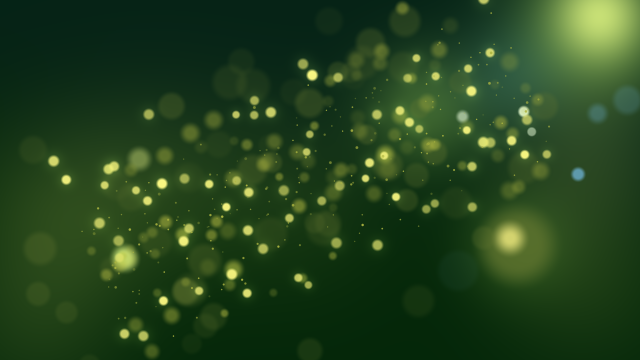
A WebGL 1 fragment shader for this background:

```glsl
precision highp float;
// A dark green bokeh field: a slanted band of golden lights over olive haze.
// Broad Gaussian glows build the backdrop; hashed loops scatter soft discs,
// bright lights and fine dust along the band. Lengths are in canvas heights.

uniform vec2 u_resolution;

const float DESIGN_ASPECT = 1.7778;
const vec2 BAND_CENTER = vec2(0.87, 0.51);
const vec2 BAND_AXIS = vec2(0.912, 0.410);
const float BAND_LENGTH = 0.66;
const float BAND_WIDTH = 0.30;
const float GOLDEN_RATIO = 0.618034;

const int HAZE_COUNT = 56;
const int BLUR_COUNT = 84;
const int LIGHT_COUNT = 70;
const int DUST_COUNT = 240;

const vec3 TEAL_DARK = vec3(0.020, 0.135, 0.085);
const vec3 GREEN_DARK = vec3(0.015, 0.150, 0.035);
const vec3 HAZE = vec3(0.24, 0.22, 0.11);
const vec3 OLIVE = vec3(0.40, 0.47, 0.19);
const vec3 GOLD = vec3(0.68, 0.71, 0.25);
const vec3 LEMON = vec3(0.99, 0.98, 0.52);
const vec3 LIME = vec3(0.82, 0.91, 0.48);
const vec3 BLUE = vec3(0.38, 0.62, 0.70);
const vec3 PALE = vec3(0.86, 0.94, 0.80);

float rand(float n) {
  return fract(sin(n * 12.9898) * 43758.5);
}

float glow(vec2 p, vec2 center, float radius) {
  vec2 d = (p - center) / radius;
  return exp(-dot(d, d));
}

// Disc whose edge fades over a share of its radius, at least one pixel wide.
float disc(vec2 p, vec2 center, float radius, float softness) {
  float fade = max(radius * softness, 0.7 / u_resolution.y);
  return 1.0 - smoothstep(radius - fade, radius + fade, length(p - center));
}

// Band coordinates: x runs along the axis, y across it.
vec2 toCanvas(vec2 band) {
  return BAND_CENTER + BAND_AXIS * band.x + vec2(-BAND_AXIS.y, BAND_AXIS.x) * band.y;
}

// Evenly spaced along the band, randomly placed and densest at its axis.
vec2 bandPoint(float seed, float spread) {
  float along = (2.0 * fract(seed * GOLDEN_RATIO) - 1.0) * BAND_LENGTH;
  float across = (rand(seed + 0.37) + rand(seed + 0.71) - 1.0) * BAND_WIDTH;
  return toCanvas(vec2(along, across * spread));
}

vec3 backdrop(vec2 p) {
  float lower = smoothstep(1.0, 0.35, p.y + 0.12 * p.x);
  vec3 color = mix(TEAL_DARK, GREEN_DARK, lower);
  color += HAZE * 0.52 * glow(p, vec2(0.17, 0.40), 0.27);
  color += HAZE * 0.34 * glow(p, vec2(0.45, 0.50), 0.27);
  color += HAZE * 0.30 * glow(p, vec2(0.10, 0.10), 0.24);
  color += HAZE * 0.28 * glow(p, vec2(0.82, 0.46), 0.27);
  color += HAZE * 0.50 * glow(p, vec2(1.62, 0.55), 0.24);
  color += HAZE * 0.32 * glow(p, vec2(1.62, 0.22), 0.24);
  color += OLIVE * 0.52 * glow(p, vec2(1.18, 0.70), 0.16);
  color += BLUE * 0.17 * glow(p, vec2(1.42, 0.79), 0.15);
  return color;
}

// Large single lights that frame the band.
vec3 addFeatureLights(vec3 color, vec2 p) {
  color += OLIVE * 0.72 * glow(p, vec2(1.65, 0.93), 0.22);
  color = mix(color, LIME, 0.92 * glow(p, vec2(1.665, 0.955), 0.115));
  color += OLIVE * 0.30 * glow(p, vec2(1.435, 0.320), 0.14);
  color = mix(color, OLIVE, 0.68 * disc(p, vec2(1.437, 0.318), 0.095, 0.40));
  color = mix(color, LEMON * 0.88, 0.92 * disc(p, vec2(1.417, 0.338), 0.033, 0.75));
  color = mix(color, LIME, 0.9 * disc(p, vec2(0.347, 0.282), 0.030, 0.6));
  color = mix(color, LIME * 0.8, 0.6 * disc(p, vec2(0.387, 0.558), 0.028, 0.5));
  color = mix(color, BLUE, 0.95 * disc(p, vec2(1.606, 0.516), 0.017, 0.4));
  color = mix(color, BLUE, 0.40 * disc(p, vec2(1.660, 0.685), 0.024, 0.5));
  color = mix(color, BLUE, 0.26 * disc(p, vec2(1.743, 0.722), 0.038, 0.3));
  color = mix(color, BLUE, 0.06 * disc(p, vec2(1.273, 0.248), 0.055, 0.2));
  color = mix(color, PALE, 0.95 * disc(p, vec2(1.455, 0.690), 0.014, 0.35));
  color = mix(color, PALE, 0.65 * disc(p, vec2(1.285, 0.676), 0.015, 0.5));
  return mix(color, PALE, 0.55 * disc(p, vec2(1.477, 0.634), 0.012, 0.25));
}

vec3 addScatter(vec3 color, vec2 p) {
  // Wide faint discs, reaching past the band
  for (int i = 0; i < HAZE_COUNT; i++) {
    float n = float(i) + 11.0;
    vec2 center = bandPoint(n, 1.9) + vec2(0.4 * rand(n + 0.91) - 0.3, 0.0);
    float radius = mix(0.026, 0.048, rand(n + 0.13));
    color = mix(color, OLIVE, mix(0.08, 0.34, rand(n + 0.53)) * disc(p, center, radius, 0.25));
  }
  // Medium blurred lights
  for (int i = 0; i < BLUR_COUNT; i++) {
    float n = float(i) + 101.0;
    float radius = mix(0.010, 0.023, rand(n + 0.13));
    float strength = mix(0.12, 0.58, rand(n + 0.53));
    color = mix(color, GOLD, strength * disc(p, bandPoint(n, 1.15), radius, 0.55));
  }
  // Bright cores with a golden rim
  for (int i = 0; i < LIGHT_COUNT; i++) {
    float n = float(i) + 211.0;
    vec2 center = bandPoint(n, 1.3);
    float radius = mix(0.010, 0.0145, rand(n + 0.13));
    float strength = mix(0.6, 1.0, rand(n + 0.53));
    color += OLIVE * 0.22 * strength * glow(p, center, radius * 1.9);
    color = mix(color, mix(GOLD, LEMON, strength), strength * disc(p, center, radius, 0.35));
  }
  // Fine dust
  for (int i = 0; i < DUST_COUNT; i++) {
    float n = float(i) + 331.0;
    float radius = mix(0.0016, 0.0040, pow(rand(n + 0.13), 3.0));
    float strength = mix(0.25, 1.0, rand(n + 0.53));
    color = mix(color, GOLD, strength * disc(p, bandPoint(n, 0.9), radius, 0.5));
  }
  return color;
}

void main() {
  vec2 p = gl_FragCoord.xy / u_resolution.y;
  p.x += 0.5 * (DESIGN_ASPECT - u_resolution.x / u_resolution.y);
  vec3 color = addScatter(addFeatureLights(backdrop(p), p), p);
  gl_FragColor = vec4(clamp(color, 0.0, 1.0), 1.0);
}
```
